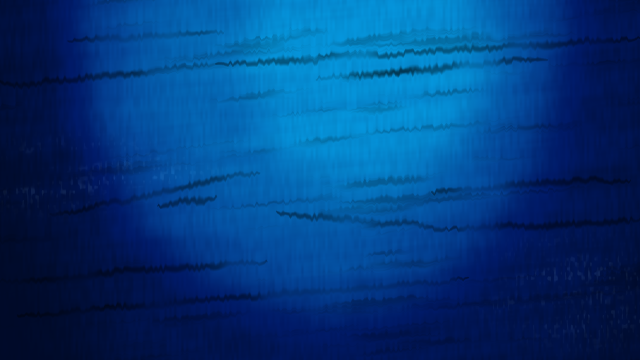
This background is drawn by a WebGL 2 fragment shader. Its source:

```glsl
#version 300 es
precision highp float;
// Deep blue painted backdrop: a soft light pool from above, dark brush strokes and woven fibres.
uniform vec2 u_resolution;
out vec4 outColor;

// Stroke ends (x0, y0, x1, y1) in units of the canvas height.
const vec4 STROKES[12] = vec4[12](
  vec4(.19, .883, .62, .915), vec4(.00, .762, .60, .820),
  vec4(.60, .820, 1.20, .855), vec4(1.07, .845, 1.78, .895),
  vec4(.88, .783, 1.52, .838), vec4(.44, .428, .60, .455),
  vec4(.14, .403, .72, .525), vec4(1.20, .467, 1.75, .502),
  vec4(.77, .410, 1.25, .365), vec4(1.25, .365, 1.78, .387),
  vec4(.00, .215, .74, .275), vec4(.05, .125, 1.30, .225));

float hash(vec2 p) {
  p = fract(p * vec2(.1031, .1137));
  p += dot(p, p.yx + 33.33);
  return fract((p.x + p.y) * p.x * 17.3);
}

float noise(vec2 p) {
  vec2 i = floor(p), f = fract(p);
  f = f * f * (3. - 2. * f);
  return mix(mix(hash(i), hash(i + vec2(1, 0)), f.x),
             mix(hash(i + vec2(0, 1)), hash(i + vec2(1, 1)), f.x), f.y);
}

float fbm(vec2 p) {
  float sum = 0., gain = .5;
  for (int i = 0; i < 4; i++) {
    sum += gain * noise(p);
    p = p * 2.03 + 17.7;
    gain *= .5;
  }
  return sum;
}

// Soft-edged ellipse: one inside, zero outside.
float pool(vec2 p, vec2 center, vec2 radius, float soft) {
  return 1. - smoothstep(1. - soft, 1. + soft, length((p - center) / radius));
}

// Tapered dark stroke.
float stroke(vec2 p, vec4 ends, float width) {
  vec2 along = ends.zw - ends.xy, q = p - ends.xy;
  float h = clamp(dot(q, along) / dot(along, along), 0., 1.);
  float taper = .35 + .65 * sqrt(4. * h * (1. - h));
  return 1. - smoothstep(.1, 1., length(q - along * h) / (width * taper));
}

vec3 ramp(float t) {
  vec3 c = mix(vec3(0., .04, .16), vec3(.0, .10, .40), smoothstep(0., .25, t));
  c = mix(c, vec3(.015, .28, .60), smoothstep(.22, .56, t));
  return mix(c, vec3(.02, .57, .84), clamp((t - .5) / .5, 0., 1.));
}

void main() {
  vec2 uv = gl_FragCoord.xy / u_resolution;
  vec2 p = gl_FragCoord.xy / u_resolution.y;
  p.x = uv.x * 1.7778;

  // Slanted brush space and fine vertical fibres
  vec2 slant = vec2(p.x, p.y - .09 * p.x);
  float fibre = noise(vec2(p.x * 150., p.y * 28.)) - .5;
  float brush = fbm(slant * vec2(3., 24.) + 5.);
  vec2 q = p + .07 * (vec2(fbm(p * 5.), fbm(p * 5. + 40.)) - .47);

  // Dim surround, darkest at the sides and lower corners
  float side = abs(uv.x - .54) * 2.;
  float t = .25 - .13 * side * side - .09 * (1. - uv.y) * (1. - uv.y);
  t -= .05 * smoothstep(.25, 0., uv.x) * (1. - uv.y);

  // Nested pools of light
  t += .21 * pool(q, vec2(.90, .95), vec2(.70, .84), .13);
  t += .24 * pool(q, vec2(.88, .88), vec2(.54, .60), .32);
  t += .16 * pool(q, vec2(1.02, .84), vec2(.33, .38), .24);
  t += .13 * pool(q, vec2(1.02, .88), vec2(.42, .36), .55);
  t += (brush - .47) * (.05 + .14 * t) + fibre * .025;
  vec3 color = ramp(t);

  // Ragged strokes, broken along their length
  vec2 ragged = p + vec2(0., fibre * .012 + .014 * (noise(p * 14.) - .5));
  float dark = 0.;
  for (int i = 0; i < 12; i++) {
    float wear = .35 + .65 * smoothstep(.25, .65, noise(vec2(p.x * 9., float(i) * 3.7)));
    dark = max(dark, wear * stroke(ragged, STROKES[i], .014));
  }
  float faint = smoothstep(.57, .78, fbm(slant * vec2(2.8, 30.) + vec2(9., fibre * .35)));
  color *= 1. - .40 * dark - .22 * faint;

  // Pale worn flecks in the darker areas
  float worn = pool(p, vec2(.25, .51), vec2(.30, .09), .6)
             + pool(p, vec2(1.62, .19), vec2(.24, .13), .6);
  float fleck = smoothstep(.55, .9, noise(p * vec2(170., 75.))) * smoothstep(.35, .65, brush);
  color += vec3(.06, .075, .07) * worn * fleck;
  color *= 1. + .06 * fibre;

  outColor = vec4(clamp(color, 0., 1.), 1.);
}
```
